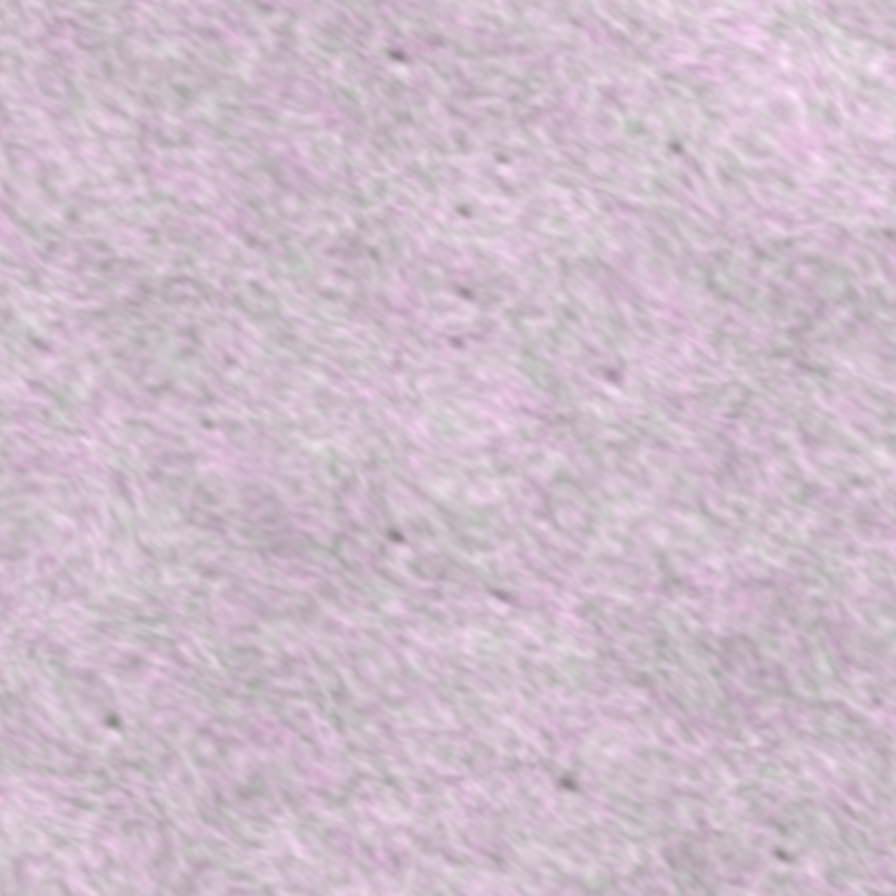
A three.js fragment shader for this texture:

```glsl
// Pale mauve mineral surface: fine oblique grain over soft mottling and pink-grey
// patches, with two broad pale areas and a few dark flecks edged by light.
// Layers of gradient noise set tone and tint; flecks are scattered on a jittered grid.

#define BASE_COLOR vec3(0.803, 0.735, 0.791)
#define TINT_SHIFT vec3(0.012, -0.012, 0.010)
#define GRAIN_FREQ vec2(43.0, 72.0)
#define GRAIN_ANGLE -0.56
#define GRAIN_TONE 0.031
#define FINE_TONE 0.015
#define MOTTLE_TONE 0.019
#define BROAD_TONE 0.015
#define GLOW_TONE 0.055
#define FLECK_GRID 15.0
#define FLECK_SHARE 0.15
#define FLECK_SIZE 0.0075

varying vec2 vUv;

// Sine-free hash, two values in 0..1
vec2 hash2(vec2 p) {
  vec3 q = fract(p.xyx * vec3(0.1031, 0.1030, 0.0973));
  q += dot(q, q.yzx + 33.33);
  return fract((q.xx + q.yz) * q.zy);
}

float cornerSlope(vec2 cell, vec2 corner, vec2 f) {
  return dot(hash2(cell + corner) * 2.0 - 1.0, f - corner);
}

// Gradient noise scaled to a spread of about one
float noise(vec2 p) {
  p += 100.0;
  vec2 cell = floor(p);
  vec2 f = fract(p);
  vec2 w = f * f * f * (f * (f * 6.0 - 15.0) + 10.0);
  float low = mix(cornerSlope(cell, vec2(0.0), f),
                  cornerSlope(cell, vec2(1.0, 0.0), f), w.x);
  float high = mix(cornerSlope(cell, vec2(0.0, 1.0), f),
                   cornerSlope(cell, vec2(1.0), f), w.x);
  return 4.5 * mix(low, high, w.y);
}

vec2 rotate(vec2 p, float angle) {
  float c = cos(angle);
  float s = sin(angle);
  return vec2(c * p.x + s * p.y, c * p.y - s * p.x);
}

float glow(vec2 p, vec2 center, vec2 radius) {
  vec2 d = (p - center) / radius;
  return exp(-dot(d, d));
}

// Sparse dark flecks, each with a fainter light edge
float flecks(vec2 p) {
  float tone = 0.0;
  vec2 home = floor(p * FLECK_GRID);
  for (int y = -1; y <= 1; y++) {
    for (int x = -1; x <= 1; x++) {
      vec2 cell = home + vec2(float(x), float(y));
      vec2 chance = hash2(cell + 57.0);
      vec2 center = (cell + hash2(cell + 211.0)) / FLECK_GRID;
      vec2 radius = FLECK_SIZE * vec2(1.4, 0.85) * (0.7 + 0.5 * chance.y);
      vec2 d = rotate(p - center, GRAIN_ANGLE);
      float dark = glow(d, vec2(0.0), radius);
      float light = glow(d, vec2(0.9, -1.3) * FLECK_SIZE, radius);
      float present = step(chance.x, FLECK_SHARE);
      float strength = mix(0.07, 0.24, chance.y * chance.y);
      tone += present * strength * (0.45 * light - dark);
    }
  }
  return tone;
}

void main() {
  // Gently bent coordinates keep the grain direction from looking ruled
  vec2 bend = vec2(noise(vUv * 7.0 + 13.0), noise(vUv * 7.0 + 41.0));
  vec2 along = rotate(vUv + 0.006 * bend, GRAIN_ANGLE);

  // Light and dark, from fine to broad
  float tone = GRAIN_TONE * noise(along * GRAIN_FREQ);
  tone += FINE_TONE * noise(along * GRAIN_FREQ * 1.75 + 19.0);
  tone += MOTTLE_TONE * noise(along * vec2(15.0, 25.0) + 31.0);
  tone += BROAD_TONE * noise(along * vec2(4.0, 7.0) + 7.0);
  tone += GLOW_TONE * glow(vUv, vec2(0.93, 0.93), vec2(0.27, 0.18));
  tone += 0.6 * GLOW_TONE * glow(vUv, vec2(0.52, 0.56), vec2(0.18, 0.14));
  tone += flecks(vUv);

  // Pink against greenish grey
  float tint = 0.75 * noise(along * vec2(24.0, 34.0) + 63.0);
  tint += 0.55 * noise(along * vec2(8.0, 12.0) + 87.0);
  tint += 0.45 * noise(along * vec2(52.0, 64.0) + 29.0);
  tint += 6.0 * tone;

  gl_FragColor = vec4(BASE_COLOR + tone + TINT_SHIFT * tint, 1.0);
}
```
